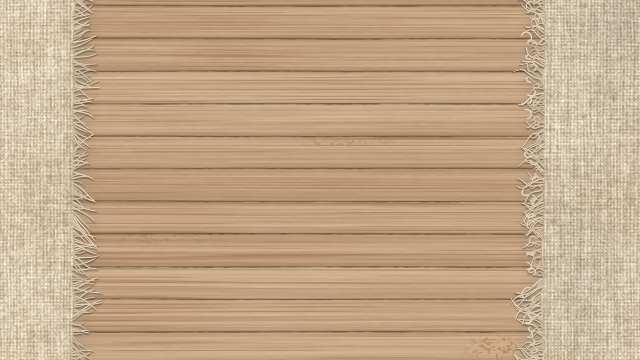
Give the GLSL for this texture, as a Shadertoy shader.

```glsl
#define PLANK 0.0905
#define FIRST_SEAM 0.0788
#define LEFT_EDGE 0.205
#define RIGHT_EDGE 1.508
#define FRINGE 0.07
#define STRAND_GAP 0.0068
#define STRAND_WIDTH 0.0021
#define WEAVE 108.0
#define WOOD_DARK vec3(0.675, 0.525, 0.39)
#define WOOD_LIGHT vec3(0.85, 0.74, 0.61)
#define SEAM_COLOR vec3(0.43, 0.325, 0.22)
#define LINEN vec3(0.835, 0.77, 0.665)

// Lightness of each plank, from the bottom up
const float plankTone[12] = float[12](0.52, 0.56, 0.62, 0.34, 0.55, 0.34,
                                      0.58, 0.6, 0.66, 0.36, 0.38, 0.34);

float hash(vec2 p) {
    vec3 q = fract(p.xyx * 0.1031);
    q += dot(q, q.yzx + 33.33);
    return fract((q.x + q.y) * q.z);
}

float noise(vec2 p) {
    vec2 i = floor(p), f = fract(p);
    f = f * f * (3.0 - 2.0 * f);
    return mix(mix(hash(i), hash(i + vec2(1, 0)), f.x),
               mix(hash(i + vec2(0, 1)), hash(i + vec2(1, 1)), f.x), f.y);
}

// Soft elliptical region holding short flecks
float flecks(vec2 p, vec2 center, vec2 size) {
    float region = smoothstep(1.0, 0.4, length((p - center) / size));
    return region * smoothstep(0.5, 0.85, noise(p * vec2(150.0, 230.0)));
}

vec3 wood(vec2 p) {
    float v = (p.y - FIRST_SEAM) / PLANK + 0.03 * (noise(vec2(p.x * 3.0, floor(p.y * 11.0))) - 0.5);
    float id = floor(v), seamId = floor(v + 0.5);
    float tone = plankTone[int(clamp(id + 1.0, 0.0, 11.0))];

    // Long straight fibres, each plank with its own slight tilt
    float shift = 17.0 * hash(vec2(id, 3.0));
    float y = p.y + 0.006 * (hash(vec2(id, 8.0)) - 0.5) * p.x;
    float fine = noise(vec2(p.x * 0.8 + shift, y * 250.0));
    float medium = noise(vec2(p.x * 0.7 + shift, y * 120.0));
    float hair = noise(vec2(p.x * 5.0 + shift, y * 330.0));
    float pore = noise(vec2(p.x * 45.0, y * 300.0));
    float grain = 0.5 * fine + 0.27 * medium + 0.3 * hair + 0.13 * pore - 0.6;
    float broad = noise(p * vec2(2.5, 9.0)) - 0.5;
    vec3 color = mix(WOOD_DARK, WOOD_LIGHT, clamp(0.28 + 0.5 * tone + 0.9 * grain + 0.12 * broad, 0.0, 1.1));
    float streak = smoothstep(0.74, 0.9, noise(vec2(p.x * 1.6 + shift, y * 240.0 + 9.0)));
    color = mix(color, vec3(0.6, 0.41, 0.26), 0.42 * streak);

    // Bamboo nodes
    float node = flecks(p, vec2(0.47, 0.338), vec2(0.2, 0.022))
               + flecks(p, vec2(0.95, 0.605), vec2(0.18, 0.016));
    color = mix(color, vec3(0.58, 0.45, 0.33), 0.35 * node);
    vec2 knot = (p - vec2(1.37, 0.035)) / vec2(0.09, 0.045);
    color = mix(color, vec3(0.84, 0.71, 0.54), 0.4 * smoothstep(1.0, 0.4, length(knot)));
    color = mix(color, vec3(0.6, 0.43, 0.28), 0.5 * flecks(p, vec2(1.37, 0.035), vec2(0.1, 0.045)));

    // Worn joint, darker in places, with a soft shade around it
    float gap = (v - seamId) * PLANK;
    float wear = 0.5 * noise(vec2(p.x * 9.0, seamId * 5.0)) + 0.5 * noise(vec2(p.x * 70.0, seamId * 3.0));
    color *= 1.0 - 0.13 * exp(-abs(gap) * (gap > 0.0 ? 130.0 : 260.0));
    float joint = smoothstep(0.0036, 0.0006, abs(gap + 0.0016 * (wear - 0.5)));
    return mix(color, SEAM_COLOR, joint * (0.35 + 0.65 * wear));
}

vec3 linen(vec2 p) {
    // Uneven warp and weft
    vec2 q = p * WEAVE;
    q += 0.6 * vec2(noise(p * vec2(40.0, 7.0)), noise(p * vec2(7.0, 40.0) + 7.0));
    vec2 c = cos(6.2832 * q);
    float crossing = 0.34 * c.x + 0.24 * c.y + 0.2 * c.x * c.y;
    float warp = noise(q * vec2(1.6, 0.14)) - 0.5;
    float weft = noise(q * vec2(0.2, 1.6) + 31.0) - 0.5;
    float grit = noise(q * vec2(2.3, 2.0)) - 0.5;
    float folds = noise(p * 4.5 + 3.0) - 0.5;
    vec3 weave = vec3(0.95, 1.0, 1.08) * (0.13 * crossing + 0.1 * warp + 0.08 * weft + 0.17 * grit);
    vec3 color = LINEN + weave + folds * vec3(0.035, 0.04, 0.05);
    // Cool shade on the right cloth, ridges beside the left hem
    float cool = exp(-8.0 * length((p - vec2(1.72, 0.95)) * vec2(1.0, 0.8)))
               + 0.7 * exp(-9.0 * length((p - vec2(1.6, 0.23)) * vec2(1.0, 0.5)));
    color -= cool * vec3(0.09, 0.08, 0.06);
    float hem = smoothstep(0.07, 0.01, abs(p.x - LEFT_EDGE));
    return color - 0.025 * hem * (0.6 + cos(p.x * 420.0));
}

// Frayed threads; t is the distance out from the hem
vec3 fray(vec3 color, float t, float y, float curl, float seed) {
    float aa = 0.6 / iResolution.y;
    float reach = FRINGE * (0.6 + 0.6 * noise(vec2(y * 14.0, seed)));
    float shadow = 0.0, cover = 0.0, light = 0.0;
    for (int j = -13; j <= 13; j++) {
        float id = floor(y / STRAND_GAP) + float(j);
        float a = hash(vec2(id, seed)), b = hash(vec2(id, seed + 5.0)), c = hash(vec2(id, seed + 9.0));
        float len = reach * (0.45 + 0.75 * a);
        float u = t / len;
        float slope = 1.8 * (noise(vec2(id * 0.14, seed)) - 0.5) + 1.3 * (b - 0.5);
        float turn = 3.0 + 2.5 * curl;
        float phase = 6.28 * c + u * turn;
        float bend = 0.007 + 0.006 * curl;
        float path = (id + c) * STRAND_GAP + slope * t + bend * u * sin(phase);
        float steep = slope + bend / len * (sin(phase) + u * turn * cos(phase));
        float d = abs(y - path) / sqrt(1.0 + steep * steep);
        float inside = smoothstep(-0.004, 0.002, t) * smoothstep(len + 0.004, len - 0.006, t);
        float w = STRAND_WIDTH * (1.2 - 0.4 * clamp(u, 0.0, 1.0));
        float ink = inside * smoothstep(w + aa, w - aa, d);
        light = mix(light, 0.45 + 0.6 * a - 0.25 * d / w, ink);
        cover = max(cover, ink);
        shadow = max(shadow, inside * smoothstep(0.007, 0.0, abs(y - path + 0.003)));
    }
    // Open curls of uneven size
    for (int j = -2; j <= 2; j++) {
        float id = floor(y / 0.021) + float(j);
        float r = hash(vec2(id, seed + 21.0)), s = hash(vec2(id, seed + 27.0));
        vec2 q = vec2(t - 0.012 - 0.038 * r, y - (id + s) * 0.021);
        float ring = abs(length(q * vec2(0.7 + 0.5 * s, 1.0)) - 0.006 - 0.012 * s * r);
        float arc = smoothstep(-0.003, 0.004, dot(q, cos(6.28 * s + vec2(0.0, 1.57))) + 0.003);
        float ink = curl * arc * smoothstep(STRAND_WIDTH + aa, STRAND_WIDTH - aa, ring);
        light = mix(light, 0.7 + 0.4 * r, ink);
        cover = max(cover, ink);
    }
    float base = smoothstep(0.05, 0.01, t);
    color = mix(color, vec3(0.73, 0.64, 0.52), 0.5 * base);
    color *= 1.0 - 0.26 * shadow - 0.04 * smoothstep(0.085, 0.03, t);
    return mix(color, mix(vec3(0.71, 0.62, 0.5), vec3(0.92, 0.87, 0.78), light), 0.93 * cover);
}

void mainImage(out vec4 fragColor, in vec2 fragCoord) {
    vec2 p = fragCoord / iResolution.y;
    float wobble = 0.012 * (noise(vec2(p.y * 40.0, 2.0)) - 0.5);
    float left = p.x - LEFT_EDGE + wobble;
    float right = RIGHT_EDGE + 0.012 * (p.y - 0.5) - p.x + wobble;
    vec3 color = wood(p);
    if (left < 0.12) color = fray(color, left, p.y, 0.0, 11.0);
    if (right < 0.12) color = fray(color, right, p.y, 1.0, 47.0);
    float cloth = smoothstep(0.005, -0.005, min(left, right));
    fragColor = vec4(mix(color, linen(p), cloth), 1.0);
}
```
